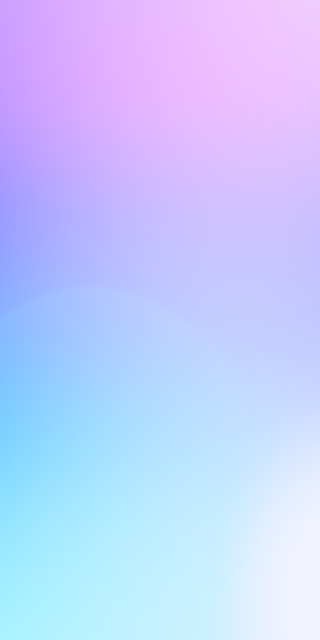
A Shadertoy shader for this background:

```glsl
// Soft pastel backdrop: pink and violet above, cyan below, pale light at lower right.
// Three smooth vertical colour ramps are blended across the canvas, then a faint
// arched veil and a rounded glow are laid over them.

const int STOPS = 7;
const vec3 LEFT_RAMP[STOPS] = vec3[STOPS](
    vec3(0.80, 0.62, 1.00), vec3(0.76, 0.60, 1.00), vec3(0.61, 0.61, 1.00),
    vec3(0.53, 0.70, 1.00), vec3(0.48, 0.81, 1.00), vec3(0.58, 0.90, 1.00),
    vec3(0.66, 0.95, 1.00));
const vec3 CENTRE_RAMP[STOPS] = vec3[STOPS](
    vec3(0.91, 0.73, 1.00), vec3(0.90, 0.715, 1.00), vec3(0.79, 0.74, 1.00),
    vec3(0.73, 0.795, 1.00), vec3(0.70, 0.875, 1.00), vec3(0.745, 0.93, 1.00),
    vec3(0.775, 0.945, 1.00));
const vec3 RIGHT_RAMP[STOPS] = vec3[STOPS](
    vec3(0.94, 0.80, 0.99), vec3(0.905, 0.765, 1.00), vec3(0.80, 0.75, 1.00),
    vec3(0.76, 0.785, 1.00), vec3(0.80, 0.86, 1.00), vec3(0.82, 0.91, 1.00),
    vec3(0.84, 0.93, 1.00));

const vec3 GLOW_COLOUR = vec3(0.945, 0.95, 1.00);
const vec2 GLOW_CENTRE = vec2(1.08, 0.06);
const vec2 GLOW_RADII = vec2(0.42, 0.32);

const vec2 ARC_PEAK = vec2(0.28, 0.553);
const float ARC_BEND = 0.62;
const float ARC_SOFTNESS = 0.006;
const float ARC_FALLOFF = 0.07;
const vec3 ARC_TINT = vec3(0.004, 0.022, 0.0);

// Catmull-Rom curve through evenly spaced colour stops
vec3 sampleRamp(vec3 ramp[STOPS], float t) {
    float position = clamp(t, 0.0, 1.0) * float(STOPS - 1);
    int i = min(int(position), STOPS - 2);
    float f = position - float(i);
    vec3 before = ramp[max(i - 1, 0)];
    vec3 start = ramp[i];
    vec3 end = ramp[i + 1];
    vec3 after = ramp[min(i + 2, STOPS - 1)];
    vec3 linear = end - before;
    vec3 square = 2.0 * before - 5.0 * start + 4.0 * end - after;
    vec3 cube = 3.0 * (start - end) + after - before;
    return start + 0.5 * f * (linear + f * (square + f * cube));
}

// Quadratic blend passing through the left, centre and right ramps
vec3 baseColour(vec2 uv) {
    float depth = 1.0 - uv.y;
    float x = uv.x;
    return sampleRamp(LEFT_RAMP, depth) * (2.0 * x - 1.0) * (x - 1.0)
         + sampleRamp(CENTRE_RAMP, depth) * 4.0 * x * (1.0 - x)
         + sampleRamp(RIGHT_RAMP, depth) * x * (2.0 * x - 1.0);
}

// Brightness just below the arch, fading downwards and to the right
float arcVeil(vec2 uv) {
    float offset = uv.x - ARC_PEAK.x;
    float below = ARC_PEAK.y - ARC_BEND * offset * offset - uv.y;
    float edge = smoothstep(-ARC_SOFTNESS, ARC_SOFTNESS, below);
    float fade = 1.0 - smoothstep(0.45, 0.95, uv.x);
    return edge * fade * exp(-max(below, 0.0) / ARC_FALLOFF);
}

float cornerGlow(vec2 uv) {
    float radius = length((uv - GLOW_CENTRE) / GLOW_RADII);
    return 1.0 - smoothstep(0.35, 1.1, radius);
}

void mainImage(out vec4 fragColor, in vec2 fragCoord) {
    vec2 uv = fragCoord / iResolution.xy;
    vec3 colour = baseColour(uv);
    colour += ARC_TINT * arcVeil(uv);
    colour = mix(colour, GLOW_COLOUR, cornerGlow(uv));
    fragColor = vec4(clamp(colour, 0.0, 1.0), 1.0);
}
```
